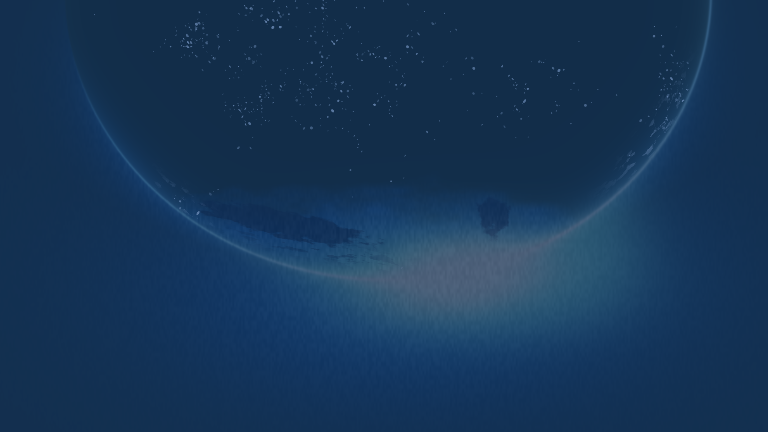
Give the GLSL for this background, as a WebGL 2 fragment shader.

```glsl
#version 300 es
precision highp float;

uniform vec2 u_resolution;
out vec4 outColor;

#define NAVY vec3(0.073, 0.185, 0.308)
#define NIGHT vec3(0.070, 0.178, 0.288)
#define BLUE vec3(0.066, 0.225, 0.430)
#define TEAL vec3(0.180, 0.370, 0.465)
#define ROSE vec3(0.298, 0.374, 0.474)
#define LIGHTS vec3(0.410, 0.530, 0.700)
#define CLOUD vec3(0.062, 0.175, 0.325)
#define PLANET_CENTER vec2(0.898, 1.023)
#define PLANET_RADII vec2(0.748, 0.671)
#define SUN vec2(1.080, 0.362)
#define LIGHT_CELL 0.0160
#define GRAIN 0.036

// Center and spread of each populated region
const vec4 REGIONS[7] = vec4[7](
  vec4(0.58, 0.80, 0.05, 0.07), vec4(0.46, 0.91, 0.07, 0.05),
  vec4(0.64, 0.97, 0.09, 0.05), vec4(0.84, 0.84, 0.17, 0.11),
  vec4(1.26, 0.79, 0.08, 0.07), vec4(1.55, 0.78, 0.05, 0.11),
  vec4(0.41, 0.53, 0.04, 0.05));

float hash(vec2 p) {
  vec3 q = fract(vec3(p.xyx) * 0.1031);
  q += dot(q, q.yzx + 33.33);
  return fract((q.x + q.y) * q.z);
}

float noise(vec2 p) {
  vec2 i = floor(p), f = fract(p);
  f = f * f * (3.0 - 2.0 * f);
  return mix(mix(hash(i), hash(i + vec2(1, 0)), f.x),
             mix(hash(i + vec2(0, 1)), hash(i + 1.0), f.x), f.y);
}

float fbm(vec2 p) {
  float sum = 0.0, amp = 0.5;
  for (int i = 0; i < 5; i++) {
    sum += amp * noise(p);
    p = p * 2.03 + 17.1;
    amp *= 0.5;
  }
  return sum;
}

float blob(vec2 p, vec2 center, vec2 spread) {
  vec2 q = (p - center) / spread;
  return exp(-dot(q, q));
}

// Approximate signed distance to the planet's edge
float planetDistance(vec2 p) {
  vec2 q = (p - PLANET_CENTER) / PLANET_RADII;
  float k = length(q);
  return (k - 1.0) * k / max(length(q / PLANET_RADII), 0.001);
}

float cityLights(vec2 p, float px) {
  float density = 0.0;
  for (int i = 0; i < 7; i++)
    density = max(density, blob(p, REGIONS[i].xy, REGIONS[i].zw) * (i == 0 ? 1.6 : 0.8));
  density *= smoothstep(0.30, 0.70, noise(p * 24.0 + 5.0));
  float glow = 0.0;
  for (int layer = 0; layer < 3; layer++) {
    float size = LIGHT_CELL * (1.0 - 0.22 * float(layer));
    vec2 g = p / size + 41.0 * float(layer);
    vec2 id = floor(g);
    vec2 spot = 0.3 + 0.4 * vec2(hash(id + 3.7), hash(id + 9.2));
    vec2 offset = (fract(g) - spot) * size;
    offset.y += offset.x * 1.6 * (hash(id + 6.1) - 0.5);
    float radius = mix(0.0010, 0.0036, pow(hash(id + 12.4), 3.0));
    float dotMask = 1.0 - smoothstep(radius - px * 0.5, radius + px * 0.5, length(offset));
    glow += dotMask * step(hash(id), density * 0.42) * mix(0.3, 1.0, hash(id + 21.0));
  }
  return min(glow, 1.0);
}

void main() {
  float px = 1.0 / u_resolution.y;
  vec2 p = gl_FragCoord.xy * px;
  p.x += 0.5 * (16.0 / 9.0 - u_resolution.x * px);
  float d = planetDistance(p);
  float outside = max(d, 0.0), inside = min(d, 0.0);
  float nearSun = exp(-pow((p.x - SUN.x) / 0.46, 2.0));
  float arc = exp(-pow((p.x - 1.02) / 0.56, 2.0));

  // Sky: blue halo, then teal light spilling from the sun
  float halo = blob(p, vec2(0.96, 0.34), vec2(0.58, 0.26));
  halo = max(halo, 0.8 * exp(-outside / 0.055) * (1.0 - smoothstep(0.5, 1.1, p.y)));
  vec3 sky = mix(NAVY, BLUE, min(halo * 1.15, 1.0));
  float skyTeal = 1.05 * blob(p, vec2(1.09, 0.33), vec2(0.34, 0.135))
                + 0.55 * blob(p, vec2(1.36, 0.45), vec2(0.17, 0.15))
                + 0.70 * exp(-outside / 0.05) * arc;
  sky = mix(sky, TEAL, 1.0 - exp(-1.3 * skyTeal * skyTeal - 0.3 * skyTeal));

  // Night side with a lit band of atmosphere
  float wisps = fbm(p * vec2(9.0, 20.0));
  float band = 1.0 - smoothstep(0.45, 0.58, p.y + 0.10 * (wisps - 0.5));
  float inner = exp(inside / 0.035) * (1.0 - smoothstep(0.6, 0.95, p.y));
  vec3 ground = mix(NIGHT, BLUE, max(band, inner * 0.7));
  float groundTeal = 1.1 * blob(p, vec2(1.06, 0.38), vec2(0.30, 0.10))
                   + 0.75 * exp(inside / 0.026) * arc;

  // Dark cloud banks with broken lower edges
  vec2 slant = vec2(p.x, p.y + 0.20 * (p.x - 0.66));
  float detail = fbm(slant * vec2(34.0, 100.0));
  float bank = blob(slant, vec2(0.66, 0.482), vec2(0.21, 0.036));
  float island = blob(p, vec2(1.145, 0.50), vec2(0.045, 0.05));
  float clouds = smoothstep(0.40, 0.60, bank + 0.7 * (detail - 0.5))
               + smoothstep(0.40, 0.65, island + 0.9 * (fbm(p * 50.0) - 0.5));
  ground = mix(ground, TEAL, min(groundTeal, 1.0));
  ground = mix(ground, CLOUD, min(clouds, 1.0) * 0.75);
  float flecks = smoothstep(0.50, 0.62, fbm(slant * vec2(26.0, 110.0) + 8.0));
  ground = mix(ground, CLOUD, 0.55 * flecks * blob(slant, vec2(0.74, 0.44), vec2(0.19, 0.022)));

  // Thin streaks beside the limb, then scattered lights
  float angle = atan(p.y - PLANET_CENTER.y, p.x - PLANET_CENTER.x);
  float streaks = smoothstep(0.56, 0.70, fbm(vec2(d * 130.0, angle * 32.0)));
  streaks *= exp(-pow((d + 0.026) / 0.022, 2.0)) * (blob(p, vec2(1.52, 0.68), vec2(0.10, 0.12))
           + 0.7 * blob(p, vec2(0.42, 0.52), vec2(0.07)));
  ground = mix(ground, LIGHTS, 0.85 * max(cityLights(p, px), streaks * 0.7));

  vec3 color = mix(ground, sky, smoothstep(-0.0015 - px * 0.5, 0.0015 + px * 0.5, d));

  // Thin bright limb, wider toward the sun
  float rimFade = 1.0 - smoothstep(0.55, 0.92, p.y - 0.38 * smoothstep(0.9, 1.6, p.x));
  float rim = exp(-pow(d / mix(0.0026, 0.0060, nearSun), 2.0)) + 0.25 * exp(-abs(d) / 0.010);
  color = mix(color, mix(vec3(0.17, 0.36, 0.52), ROSE, nearSun), min(rim * rimFade * 0.75, 1.0));

  // Soft sunrise, drawn out along the limb
  vec2 tilted = vec2(p.x, p.y - 0.10 * (p.x - SUN.x));
  float sunrise = 1.25 * blob(tilted, SUN, vec2(0.19, 0.083))
                + 0.45 * exp(-pow(d / 0.022, 2.0)) * blob(p, SUN, vec2(0.38, 0.3));
  color = mix(color, ROSE, 1.0 - exp(-2.0 * sunrise * sunrise - 0.3 * sunrise));

  // Fine vertical grain in the glow
  float lit = max(halo * step(0.0, d), band * step(d, 0.0));
  color += GRAIN * lit * (noise(p * vec2(250.0, 95.0)) - 0.5);
  outColor = vec4(color, 1.0);
}
```
